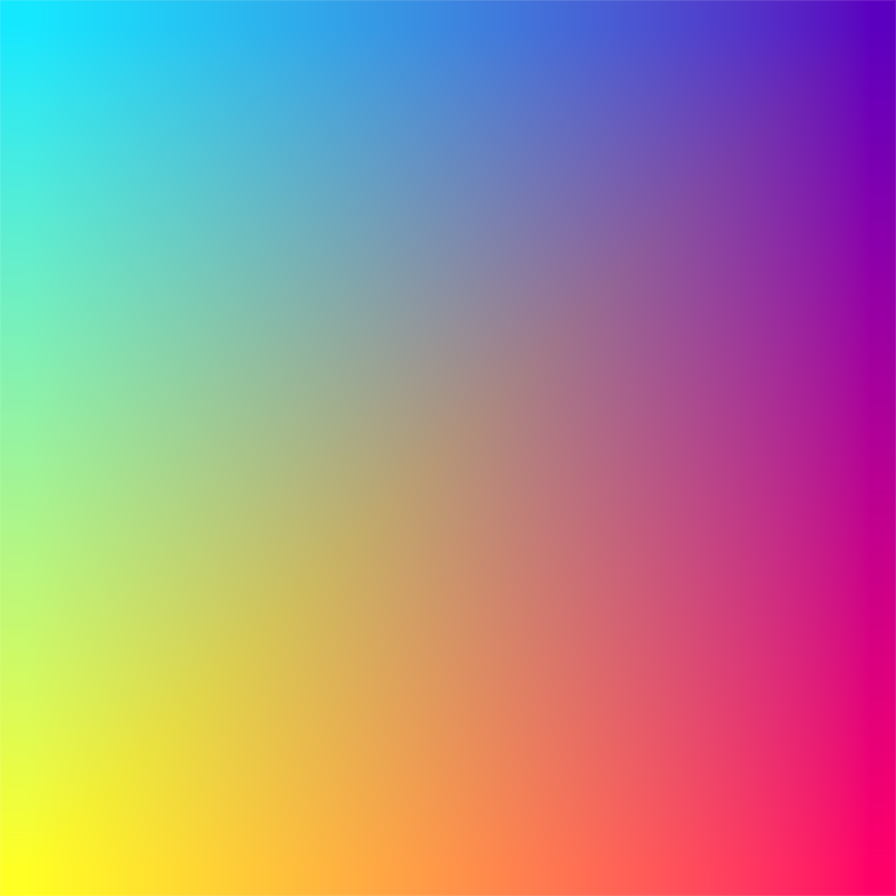
Write a three.js fragment shader that draws this background.

```glsl
// A smooth four-corner colour gradient: cyan, violet, yellow and pink.
// The square is split along its rising diagonal into two triangles, each
// blended by barycentric weights in a softened gamma, with a faint pale rim.

varying vec2 vUv;

const vec3 TOP_LEFT     = vec3(0.08, 0.91, 1.00);
const vec3 TOP_RIGHT    = vec3(0.36, 0.00, 0.75);
const vec3 BOTTOM_LEFT  = vec3(1.00, 1.00, 0.14);
const vec3 BOTTOM_RIGHT = vec3(1.00, 0.00, 0.41);
const float BLEND_GAMMA = 1.28;  // above 1 brightens the mixed tones
const float INSET = 0.03;        // flat margin before the gradient begins
const float RIM_WIDTH = 0.002;
const float RIM_STRENGTH = 0.12;

vec3 toBlendSpace(vec3 color) {
  return pow(color, vec3(BLEND_GAMMA));
}

vec3 fromBlendSpace(vec3 color) {
  return pow(max(color, 0.0), vec3(1.0 / BLEND_GAMMA));
}

// Barycentric blend; the two triangles agree along the shared diagonal.
vec3 cornerGradient(vec2 p) {
  float low = min(p.x, p.y);
  float high = max(p.x, p.y);
  vec3 offDiagonal = p.y > p.x ? TOP_LEFT : BOTTOM_RIGHT;
  vec3 blend = toBlendSpace(BOTTOM_LEFT) * (1.0 - high)
             + toBlendSpace(TOP_RIGHT) * low
             + toBlendSpace(offDiagonal) * (high - low);
  return fromBlendSpace(blend);
}

void main() {
  // Gradient between the flat margins
  vec2 position = clamp((vUv - INSET) / (1.0 - 2.0 * INSET), 0.0, 1.0);
  vec3 color = cornerGradient(position);

  // Pale rim along the canvas border
  vec2 borderDistance = min(vUv, 1.0 - vUv);
  float edge = min(borderDistance.x, borderDistance.y);
  float rim = 1.0 - smoothstep(0.0, RIM_WIDTH, edge);
  color = mix(color, vec3(1.0), rim * RIM_STRENGTH);

  gl_FragColor = vec4(color, 1.0);
}
```
